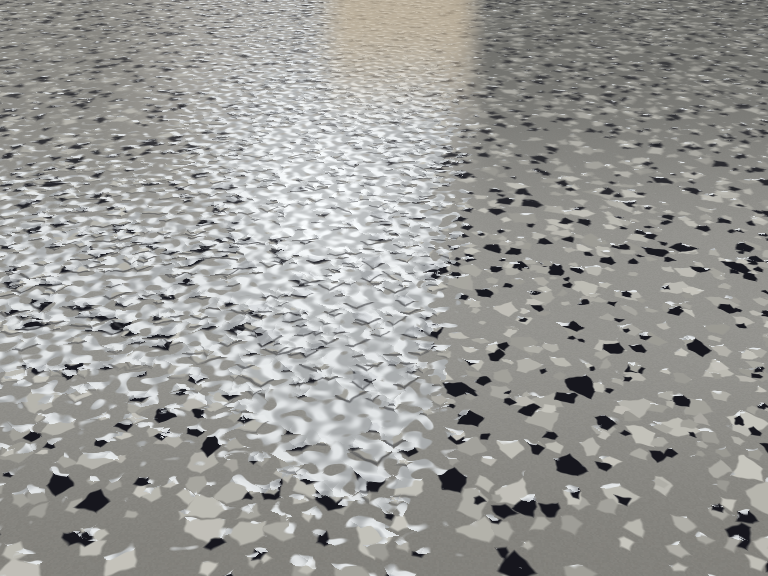
A WebGL 2 fragment shader for this texture:

```glsl
#version 300 es
precision highp float;
// A glossy resin floor with scattered pale and dark flakes, seen in perspective.
// Flakes are random convex polygons in jittered cells; layered sines and flake
// rims tilt the surface, which breaks up the reflection of a bright window.

#define HORIZON 1.35
#define CAMERA_HEIGHT 1.7
#define FLAKE_CELL 0.076
#define RIPPLE_FREQ 72.0
#define RIPPLE_GAIN 0.55
#define RIM_GAIN 1.6
#define RIM_WIDTH 0.005
#define SHEEN_BREAKUP 0.27
#define DARK_FLAKE vec3(0.085, 0.088, 0.115)
#define PALE_FLAKE vec3(0.75, 0.745, 0.715)
#define SHEEN_LOW vec3(0.67, 0.685, 0.695)
#define SHEEN_HIGH vec3(0.93, 0.945, 0.955)

uniform vec2 u_resolution;
out vec4 fragColor;

float hash(vec2 p) {
    vec3 q = fract(vec3(p.xyx) * 0.1031);
    q += dot(q, q.yzx + 33.33);
    return fract((q.x + q.y) * q.z);
}

// Nearest flake: x = signed distance, y = random id, zw = edge normal
vec4 flakes(vec2 p, float cell, float density, float seed) {
    p /= cell;
    vec2 base = floor(p);
    vec4 nearest = vec4(1.0, 0.0, 0.0, 0.0);
    for (int k = 0; k < 9; k++) {
        vec2 id = base + vec2(k % 3 - 1, k / 3 - 1);
        vec2 key = id + seed;
        if (hash(key) > density) continue;
        vec2 jitter = vec2(hash(key + 17.3), hash(key + 41.7)) - 0.5;
        vec2 q = p - id - 0.5 - 0.75 * jitter;
        float radius = mix(0.17, 0.37, hash(key + 63.1));
        float d = -1.0;
        vec2 normal = vec2(0.0);
        for (int i = 0; i < 5; i++) {
            float r = hash(key + 7.7 * float(i) + 90.0);
            float a = 6.2832 * (float(i) + 0.75 * r) / 5.0;
            vec2 dir = vec2(cos(a), sin(a));
            float side = dot(q, dir) - radius * (0.55 + 0.6 * fract(r * 13.7));
            if (side > d) { d = side; normal = dir; }
        }
        if (d < nearest.x) nearest = vec4(d, hash(key + 5.9), normal);
    }
    nearest.x *= cell;
    return nearest;
}

// Surface tilt from warped, rotated sines
vec2 ripples(vec2 p) {
    vec2 slope = vec2(0.0);
    for (int i = 0; i < 6; i++) {
        float n = float(i), f = RIPPLE_FREQ * (1.0 + 0.3 * n);
        vec2 dir = vec2(cos(2.4 * n), sin(2.4 * n));
        float warp = 1.8 * sin(0.57 * f * dot(p, vec2(-dir.y, dir.x)) + n);
        slope += dir * cos(f * dot(p, dir) + warp);
    }
    return slope;
}

// How much of the window is mirrored at each place
float windowLight(vec2 uv) {
    float right = mix(0.545, 0.605, uv.y);
    float left = mix(0.40, 0.25, smoothstep(0.0, 0.5, uv.y));
    float edge = mix(0.08, 0.04, smoothstep(0.1, 0.6, uv.y));
    float column = smoothstep(left - 0.17, left + 0.14, uv.x)
        * (1.0 - smoothstep(right - edge, right + edge, uv.x))
        * smoothstep(-0.12, 0.32, uv.y) * (1.0 - 0.5 * smoothstep(0.7, 1.0, uv.y));
    float leftSide = 1.0 - smoothstep(0.46, 0.58, uv.x);
    float band = smoothstep(0.12, 0.46, uv.y) * (1.0 - smoothstep(0.54, 0.88, uv.y));
    return max(0.83 * column, leftSide * (0.1 + 0.48 * band));
}

void main() {
    vec2 uv = gl_FragCoord.xy / u_resolution;
    float aspect = u_resolution.x / u_resolution.y;
    float depth = HORIZON - uv.y;
    vec2 ground = vec2((uv.x - 0.5) * aspect, CAMERA_HEIGHT) / depth;
    float far = smoothstep(0.5, 1.0, uv.y);
    float footprint = CAMERA_HEIGHT / (depth * depth * u_resolution.y);
    float blur = 0.001 + 0.4 * footprint + 0.008 * far + 0.001 * smoothstep(0.25, 0.0, uv.y);

    // Floor tone, with soft far reflections
    vec3 color = mix(vec3(0.51, 0.505, 0.485), vec3(0.58, 0.577, 0.56), smoothstep(0.0, 0.45, uv.y));
    vec3 back = mix(vec3(0.53, 0.525, 0.505), vec3(0.44, 0.44, 0.425), smoothstep(0.5, 0.64, uv.x));
    color = mix(color, back, smoothstep(0.55, 0.95, uv.y));
    color += 0.02 * (hash(floor(ground * 350.0)) - 0.5) * (1.0 - far);
    float palePanel = smoothstep(0.1, 0.3, uv.x) * (1.0 - smoothstep(0.58, 0.64, uv.x));
    color = mix(color, vec3(0.65, 0.64, 0.62), palePanel * smoothstep(0.55, 0.9, uv.y));

    // Flakes, alternating pale and dark, large then small
    vec2 slope = RIPPLE_GAIN * ripples(ground);
    vec2 rough = ground + 0.0012 * sin(ground.yx * 170.0) + 0.0005 * sin(ground.yx * 390.0);
    float outline = 0.0;
    for (int i = 0; i < 4; i++) {
        bool dark = i % 2 == 1;
        float cell = FLAKE_CELL * (i < 2 ? 1.0 : 0.55) * (dark ? 0.85 : 1.0);
        float density = dark ? (i < 2 ? 0.33 : 0.13) : (i < 2 ? 0.75 : 0.38);
        vec4 flake = flakes(rough, cell, density, 23.0 * float(i) + 11.0);
        vec3 tint = dark ? DARK_FLAKE : PALE_FLAKE * mix(0.8, 1.05, flake.y);
        float cover = smoothstep(blur, -blur, flake.x) * mix(1.0, 0.55, far);
        color = mix(color, tint, cover);
        float rim = exp(-abs(flake.x) / (RIM_WIDTH + 0.3 * blur));
        slope += RIM_GAIN * flake.zw * rim * (1.0 - 0.5 * far);
        outline = max(outline, rim * smoothstep(0.1, 0.8, -flake.w));
    }

    // Broken window reflection, with dark contours on the near flake rims
    float light = windowLight(uv + slope * vec2(0.012, 0.025));
    float soft = mix(0.09, 0.36, far);
    float sheen = smoothstep(0.5 - soft, 0.5 + soft, light + SHEEN_BREAKUP * slope.y);
    vec3 sheenColor = mix(SHEEN_LOW, SHEEN_HIGH, smoothstep(-1.0, 1.5, slope.x + 0.6 * slope.y));
    color = mix(color, sheenColor, 0.88 * sheen);
    float contour = smoothstep(0.35, 0.85, outline) * smoothstep(0.25, 0.6, light);
    color = mix(color, vec3(0.26, 0.265, 0.28), 0.65 * contour * (1.0 - 0.75 * far));

    // Warm panel at the back and a broad glow
    float warm = smoothstep(0.4, 0.46, uv.x) * (1.0 - smoothstep(0.59, 0.64, uv.x));
    color = mix(color, vec3(0.75, 0.69, 0.59), 0.7 * warm * smoothstep(0.76, 0.98, uv.y));
    vec2 glow = (uv - vec2(0.42, 0.65)) / vec2(0.12, 0.2);
    color += 0.09 * exp(-dot(glow, glow));
    fragColor = vec4(clamp(color, 0.0, 1.0), 1.0);
}
```
